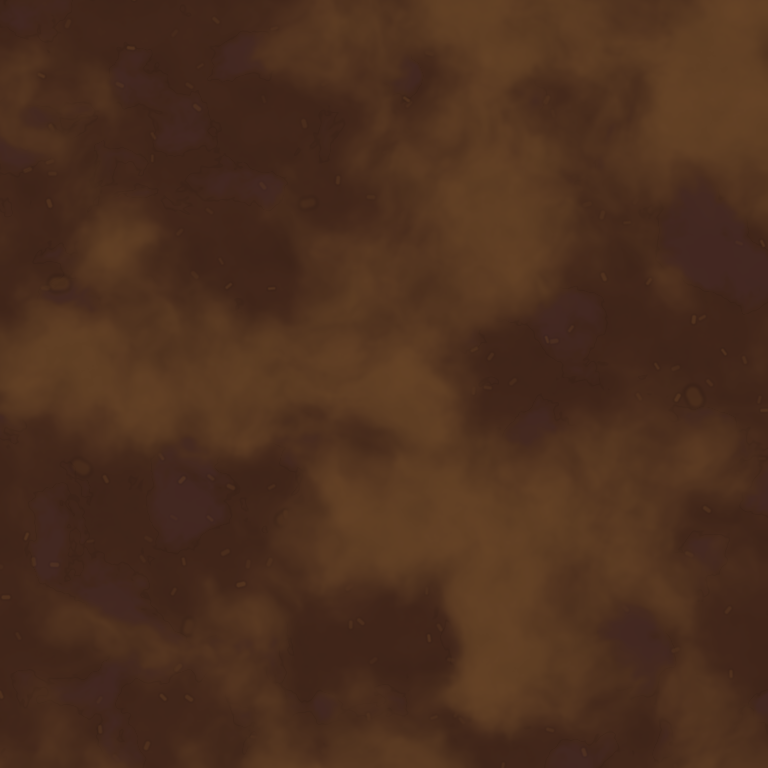
A three.js fragment shader for this texture:

```glsl
// Damp brown soil: soft ochre clouds over dark earth, with violet stains and tiny flecks.
varying vec2 vUv;

float hash(vec2 p) {
  return fract(sin(dot(p, vec2(127.1, 311.7))) * 43758.5453);
}

float noise(vec2 p) {
  vec2 i = floor(p);
  vec2 f = fract(p);
  f = f * f * (3.0 - 2.0 * f);
  float low = mix(hash(i), hash(i + vec2(1.0, 0.0)), f.x);
  float high = mix(hash(i + vec2(0.0, 1.0)), hash(i + vec2(1.0, 1.0)), f.x);
  return mix(low, high, f.y);
}

float fbm(vec2 p) {
  float sum = 0.0;
  float amp = 0.516;
  for (int i = 0; i < 5; i++) {
    sum += amp * noise(p);
    p = mat2(0.8, 0.6, -0.6, 0.8) * p * 2.03 + 17.3;
    amp *= 0.5;
  }
  return sum;
}

// Scattered slivers, one per chosen cell: x = body, y = dark rim
vec2 flecks(vec2 p, float density, float halfLength, float radius) {
  vec2 cell = floor(p);
  vec2 marks = vec2(0.0);
  for (int y = -1; y <= 1; y++) {
    for (int x = -1; x <= 1; x++) {
      vec2 id = cell + vec2(float(x), float(y));
      float present = step(hash(id + 5.7), density);
      vec2 q = p - id - vec2(hash(id + 1.3), hash(id + 8.1));
      float angle = 6.2832 * hash(id + 3.9);
      vec2 dir = vec2(cos(angle), sin(angle));
      float along = clamp(dot(q, dir), -halfLength, halfLength);
      float size = radius * mix(0.6, 1.2, hash(id + 11.2));
      float d = length(q - dir * along) - size;
      float strength = present * mix(0.3, 1.0, hash(id + 6.4));
      float body = 1.0 - smoothstep(-0.05, 0.05, d);
      float rim = 1.0 - smoothstep(0.0, 0.08, abs(d - 0.05));
      marks = max(marks, strength * vec2(body, rim));
    }
  }
  return marks;
}

void main() {
  vec2 uv = vUv;
  vec2 warp = vec2(fbm(uv * 7.0 + 31.0), fbm(uv * 7.0 + 74.0)) - 0.5;

  // Dry ochre clouds over dark earth
  float cloud = smoothstep(0.35, 0.77, fbm(uv * 6.0 + warp * 0.5 + 12.0));
  float mottle = fbm(uv * 24.0 + 5.0) - 0.5;
  vec3 darkEarth = vec3(0.252, 0.146, 0.099);
  vec3 ochre = vec3(0.382, 0.25, 0.142);
  vec3 color = mix(darkEarth, ochre, cloud);
  color *= 1.0 + 0.12 * mottle;

  // Violet stains with a faint outline, only in the hollows
  float hollow = 1.0 - smoothstep(0.1, 0.42, cloud);
  float stain = fbm(uv * 12.0 + warp + 53.0);
  color = mix(color, vec3(0.266, 0.158, 0.14), 0.75 * hollow * smoothstep(0.59, 0.72, stain));
  float outline = 1.0 - smoothstep(0.0, 0.014, abs(stain - 0.59));
  color *= 1.0 - 0.06 * outline * hollow;

  // Small straw flecks and a few larger grains
  vec2 straw = flecks(uv * 32.0, 0.24, 0.1, 0.075);
  vec2 grains = flecks(uv * 16.0 + 40.0, 0.07, 0.07, 0.12);
  color = mix(color, vec3(0.38, 0.245, 0.135), 0.5 * hollow * straw.x);
  color = mix(color, vec3(0.32, 0.2, 0.11), 0.6 * hollow * grains.x);
  color *= 1.0 - hollow * (0.05 * straw.y + 0.1 * grains.y);

  gl_FragColor = vec4(color, 1.0);
}
```
